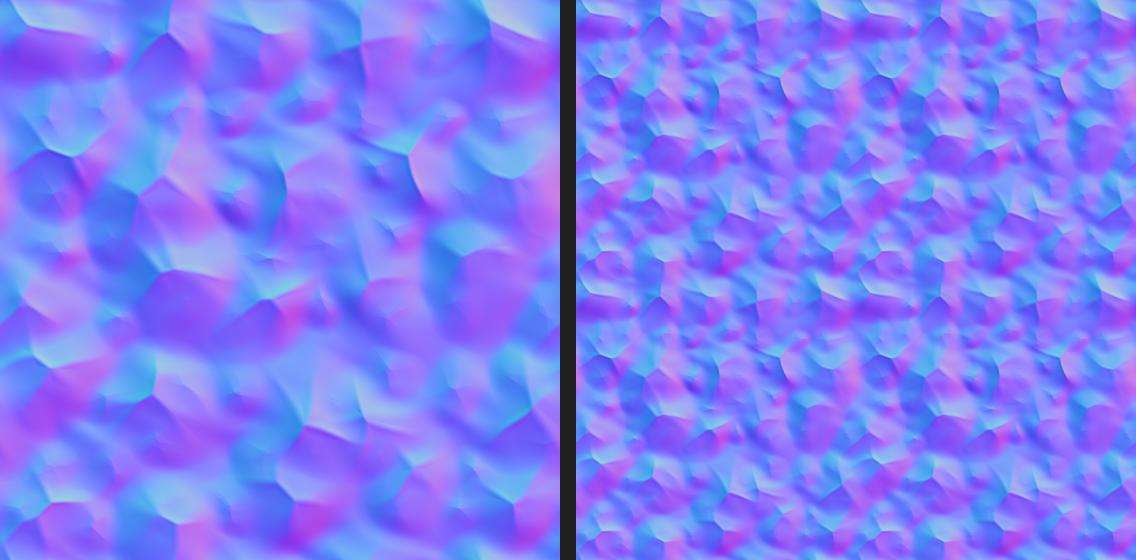
Left, the tile; right, the same tile 2 across and 2 down.
Give the GLSL for this texture map, as a Shadertoy shader.

```glsl
// Tileable tangent-space normal map of faceted rocks and rounded pebbles in soft soil.
// Each rock is the lower envelope of random planes; stones on wrapped jittered grids
// are blended into one height field, whose slope becomes the normal colour.

const float TAU = 6.2831853;

vec3 hash3(vec3 q) {
    q = fract(q * vec3(0.1031, 0.1030, 0.0973));
    q += dot(q, q.yxz + 33.33);
    return fract((q.xxy + q.yxx) * q.zyx);
}

float smoothMax(float a, float b, float k) {
    float t = max(k - abs(a - b), 0.0);
    return max(a, b) + t * t / (4.0 * k);
}

float smoothMin(float a, float b, float k) {
    return -smoothMax(-a, -b, k);
}

// Convex faceted stone: d is the offset from its centre, id its wrapped cell.
float stone(vec2 d, vec3 id, float radius, float bevel) {
    vec3 tilt = hash3(id + 7.7);
    float lowest = radius * 0.34 - dot(d, 0.5 * (tilt.xy - vec2(0.5, 0.3)));
    float second = 1.0;
    for (int k = 0; k < 7; k++) {
        float fk = float(k);
        vec3 rnd = hash3(id + vec3(17.0, 29.0, 3.0) * (fk + 1.0));
        float angle = TAU * (fk + rnd.x) / 7.0;
        vec2 dir = vec2(cos(angle), sin(angle));
        // Upper left faces are steeper than the others.
        float slope = mix(0.24, 0.58, rnd.z) * (1.0 + dot(dir, vec2(-0.2, 0.35)));
        float plane = radius * mix(0.27, 0.48, rnd.y) - slope * dot(dir, d);
        second = min(second, max(lowest, plane));
        lowest = min(lowest, plane);
    }
    // Round the crease, then raise a thin rim along it.
    float gap = second - lowest;
    float crease = max(bevel - gap, 0.0);
    float rim = 0.0016 * exp(-gap * gap / 0.00003);
    float facets = lowest - crease * crease / (4.0 * bevel) + rim * step(bevel, 0.005);
    // Elongated cone that closes the outline.
    vec2 axis = vec2(cos(TAU * tilt.z), sin(TAU * tilt.z));
    float reach = length(d + 0.35 * axis * dot(d, axis));
    return smoothMin(facets, 0.72 * (radius - reach), radius * 0.2);
}

// Scatters one stone per cell and blends it over the ground height.
float scatter(vec2 p, float cells, float size, float bevel, float blend, float ground) {
    vec2 u = p * cells;
    float h = ground;
    for (int j = -1; j <= 1; j++)
    for (int i = -1; i <= 1; i++) {
        vec2 cell = floor(u) + vec2(i, j);
        vec3 id = vec3(mod(cell, cells), cells);
        vec3 rnd = hash3(id);
        vec2 d = (u - cell - 0.2 - 0.6 * rnd.xy) / cells;
        float radius = size * mix(0.7, 1.15, rnd.z);
        if (length(d) > 2.0 * radius) continue;
        h = smoothMax(h, stone(d, id, radius, bevel), blend);
    }
    return h;
}

float height(vec2 p) {
    // Gentle periodic warp bends the facet edges.
    p += 0.005 * sin(TAU * (p.yx * vec2(3.0, 4.0) + vec2(0.1, 0.6)));
    p += 0.0016 * sin(TAU * (p.yx * vec2(11.0, 9.0) + p * vec2(5.0, 7.0)));
    // Rolling soil.
    float soil = 0.005 * sin(TAU * (3.0 * p.x + 2.0 * p.y) + 1.3)
               + 0.004 * sin(TAU * (5.0 * p.y - 2.0 * p.x) + 4.0)
               + 0.002 * sin(TAU * (7.0 * p.x + 6.0 * p.y) + 2.0 * sin(TAU * 4.0 * p.y));
    float h = scatter(p, 8.0, 0.052, 0.014, 0.018, soil);
    return scatter(p, 5.0, 0.125, 0.003, 0.032, h);
}

void mainImage(out vec4 fragColor, in vec2 fragCoord) {
    vec2 p = fragCoord / iResolution.xy;
    vec2 e = vec2(0.0016, 0.0);
    vec2 slope = vec2(height(p + e.xy) - height(p - e.xy),
                      height(p + e.yx) - height(p - e.yx)) / (2.0 * e.x);
    vec3 normal = normalize(vec3(-slope, 1.0));
    fragColor = vec4(0.5 + 0.5 * normal, 1.0);
}
```
